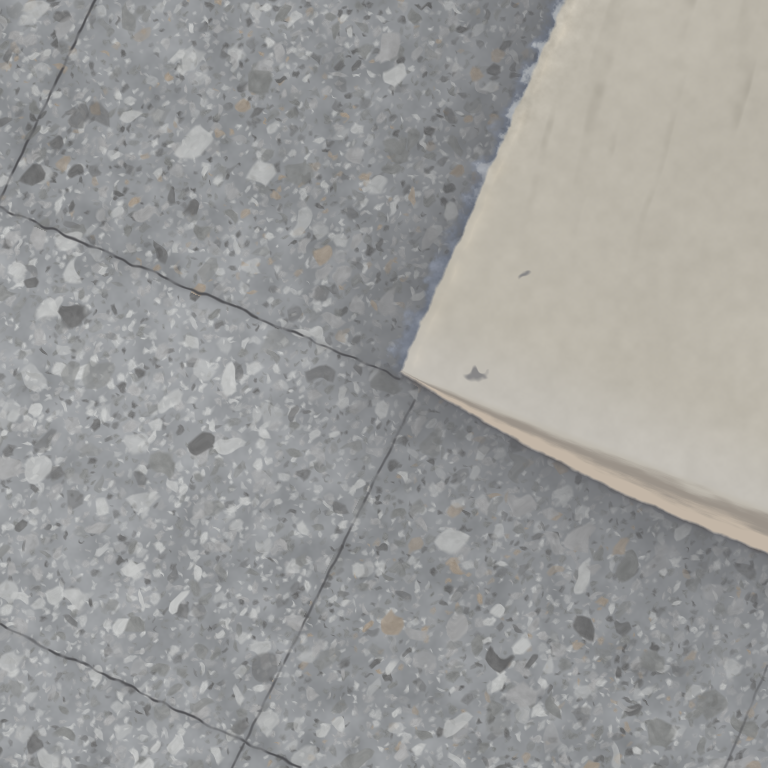
This texture is drawn by a Shadertoy shader. Its source:

```glsl
float hash(vec2 p) {
    vec3 q = fract(p.xyx * vec3(0.1031, 0.1030, 0.0973));
    q += dot(q, q.yzx + 33.33);
    return fract((q.x + q.y) * q.z);
}

float noise(vec2 p) {
    vec2 i = floor(p), f = fract(p);
    f = f * f * (3.0 - 2.0 * f);
    return mix(mix(hash(i), hash(i + vec2(1, 0)), f.x),
               mix(hash(i + vec2(0, 1)), hash(i + vec2(1, 1)), f.x), f.y);
}

float fbm(vec2 p) {
    float sum = 0.0, amp = 0.5;
    for (int i = 0; i < 4; i++) {
        sum += amp * noise(p);
        p = p * 2.03 + 17.0;
        amp *= 0.5;
    }
    return sum;
}

float segment(vec2 p, vec2 a, vec2 b) {
    vec2 ab = b - a;
    return length(p - a - ab * clamp(dot(p - a, ab) / dot(ab, ab), 0.0, 1.0));
}

// Irregular convex stone: the outermost of six jittered half planes
float stone(vec2 d, vec2 seed, float radius) {
    float turn = hash(seed + 3.1) * 6.283, reach = -1.0;
    vec2 axis = vec2(cos(turn), sin(turn));
    d = vec2(dot(d, axis), dot(d, vec2(-axis.y, axis.x)) * mix(1.0, 2.0, hash(seed + 5.7)));
    for (int k = 0; k < 6; k++) {
        float a = (float(k) + 0.7 * hash(seed + float(k) * 7.3)) * 1.0472;
        reach = max(reach, dot(d, vec2(cos(a), sin(a))) - radius * mix(0.65, 1.0, hash(seed + float(k) * 4.9)));
    }
    return mix(reach, length(d) - radius, 0.3);
}

vec3 stoneColor(float pick, float paleness) {
    pick -= paleness;
    vec3 c = vec3(0.75, 0.755, 0.75);
    if (pick > 0.28) c = vec3(0.65, 0.65, 0.65);
    if (pick > 0.54) c = vec3(0.51, 0.515, 0.51);
    if (pick > 0.78) c = vec3(0.41, 0.41, 0.41);
    if (pick > 0.94) c = vec3(0.64, 0.59, 0.53);
    return c;
}

// Layers of stones in cement, fine grit first and large pieces on top
vec3 terrazzo(vec2 p, float paleness) {
    vec3 col = vec3(0.57, 0.58, 0.59) + 0.16 * (fbm(p * 32.0) - 0.47);
    float scale = 100.0;
    for (int layer = 0; layer < 4; layer++) {
        vec2 q = p * scale + float(layer) * 31.7 + 0.4 * noise(p * scale * 2.0);
        for (int j = 0; j < 9; j++) {
            vec2 cell = floor(q) + vec2(j % 3 - 1, j / 3 - 1);
            vec2 seed = cell + float(layer) * 113.0;
            if (hash(seed + 0.4) > 0.72 - 0.11 * float(layer)) continue;
            vec2 center = cell + 0.2 + 0.6 * vec2(hash(seed + 1.3), hash(seed + 2.6));
            float d = stone(q - center, seed, mix(0.2, 0.52, hash(seed + 8.2)));
            float soft = scale * max(0.0024, 0.8 / iResolution.y);
            vec3 c = stoneColor(hash(seed + 9.5), paleness) + 0.14 * (fbm(q * 4.0) - 0.47);
            col = mix(col, c, (1.0 - smoothstep(-soft, soft, d)) * mix(0.35, 0.95, hash(seed + 6.8)));
        }
        scale *= 0.62;
    }
    return col;
}

// Thin groove between floor slabs, fading and breaking along its length
float joint(vec2 p, vec2 a, vec2 b) {
    float d = segment(p + 0.004 * (noise(p * 70.0) - 0.5), a, b);
    float strength = mix(0.35, 1.0, smoothstep(0.2, 0.6, noise(p * 85.0 + 9.0)));
    return strength * (1.0 - smoothstep(0.0002, 0.0028, d)) + 0.22 * exp(-d / 0.004);
}

vec3 floorColor(vec2 p, float outside) {
    float slab = smoothstep(0.0, 0.01, 0.73 - 0.426 * p.x - p.y)
               * smoothstep(0.0, 0.01, 0.54 + 0.497 * (p.y - 0.479) - p.x);
    vec3 col = terrazzo(p, 0.1 * slab) + 0.02 * slab;
    col += 0.07 * (fbm(p * 6.0 + 4.0) - 0.47);
    float shade = exp(-outside / 0.075);
    col = mix(col, vec3(0.52, 0.525, 0.54), 0.5 * shade) * (1.0 - 0.19 * shade);
    float groove = joint(p, vec2(0.0, 0.73), vec2(0.521, 0.508));
    groove = max(groove, joint(p, vec2(0.124, 1.0), vec2(0.0, 0.74)));
    groove = max(groove, 0.75 * joint(p, vec2(0.54, 0.479), vec2(0.302, 0.0)));
    groove = max(groove, joint(p, vec2(0.0, 0.186), vec2(0.39, 0.0)));
    groove = max(groove, 0.5 * joint(p, vec2(1.0, 0.134), vec2(0.944, 0.0)));
    return mix(col, vec3(0.31, 0.31, 0.32), min(0.8 * groove, 1.0));
}

vec3 plasterColor(vec2 p, float left, float front, float fold) {
    vec3 col = mix(vec3(0.76, 0.745, 0.715), vec3(0.73, 0.71, 0.665), smoothstep(0.0, 0.12, fold));
    col += 0.04 * (fbm(p * 7.0) - 0.47) + 0.04 * (fbm(p * 60.0) - 0.47);
    // Faint upright scratches
    vec2 s = p + 0.01 * noise(p * 14.0);
    float streak = noise(vec2(dot(s, vec2(0.96, -0.27)) * 60.0, dot(s, vec2(0.27, 0.96)) * 9.0));
    col -= 0.07 * smoothstep(0.72, 1.0, streak) * smoothstep(0.6, 0.85, p.y) * noise(p * 50.0);
    col += vec3(0.07, 0.06, 0.045) * exp(-abs(left - 0.012) / 0.008) * noise(p * 45.0);
    // Rough worn patch beside the upper rim
    float rough = exp(-left / 0.035) * smoothstep(0.65, 0.95, p.y);
    col += 0.18 * rough * (fbm(p * 85.0) - 0.5);
    // Rounded lower lip with a brown crease
    float depth = front / max(front - fold, 0.004);
    float crease = depth + 0.35 * (fbm(vec2(fold * 140.0, p.x * 22.0)) - 0.47);
    vec3 lip = mix(vec3(0.76, 0.71, 0.65), vec3(0.60, 0.57, 0.535), smoothstep(0.3, 0.6, crease));
    lip = mix(lip, vec3(0.74, 0.72, 0.68), smoothstep(0.65, 1.0, crease));
    col = mix(col, lip, 1.0 - smoothstep(-0.006, 0.006, fold));
    // Two small dents
    vec2 wobble = 0.014 * vec2(noise(p * 110.0), noise(p * 110.0 + 40.0)) - 0.007;
    float dent = min(length((p + wobble - vec2(0.618, 0.511)) * vec2(0.8, 1.2)) - 0.007,
                     length(p + wobble - vec2(0.681, 0.642)) - 0.004);
    return mix(col, vec3(0.47, 0.47, 0.48), 0.8 * (1.0 - smoothstep(-0.003, 0.004, dent)));
}

void mainImage(out vec4 fragColor, in vec2 fragCoord) {
    vec2 p = fragCoord / iResolution.xy;
    vec2 fromCorner = p - vec2(0.521, 0.516);
    float ragged = fbm(p * 55.0) - 0.47;
    float along = clamp(dot(fromCorner, vec2(0.897, -0.442)) / 0.534, 0.0, 1.0);
    float left = dot(fromCorner, vec2(0.914, -0.406)) + 0.008 * ragged;
    float front = dot(fromCorner, vec2(0.442, 0.897)) + 0.014 * sin(along * 3.1416) + 0.005 * ragged;
    float fold = dot(fromCorner, vec2(0.352, 0.936));
    float inside = min(left, front);
    float outside = length(min(vec2(left, front), 0.0));

    vec3 col = floorColor(p, outside);
    // Blue-grey paint along the left edge, dark contact line along the front
    float beside = smoothstep(-0.01, 0.01, front);
    float paint = smoothstep(-0.022, -0.004, left + 0.035 * ragged) * beside;
    col = mix(col, vec3(0.44, 0.47, 0.53) + 0.35 * ragged, 0.7 * paint);
    float contact = exp(-abs(front + 0.002) / 0.003) * smoothstep(-0.005, 0.01, left);
    col = mix(col, vec3(0.34, 0.33, 0.33), (0.35 + 0.5 * noise(p * 60.0)) * contact);
    // Flaked white rim near the top
    float flake = smoothstep(-0.009, -0.001, left + 0.04 * ragged) * smoothstep(0.68, 0.85, p.y);
    col = mix(col, vec3(0.69, 0.70, 0.70) + 0.3 * ragged, 0.65 * flake);

    float edge = max(0.0025, 0.8 / iResolution.y);
    col = mix(col, plasterColor(p, left, front, fold), smoothstep(-edge, edge, inside));
    fragColor = vec4(clamp(col, 0.0, 1.0), 1.0);
}
```
